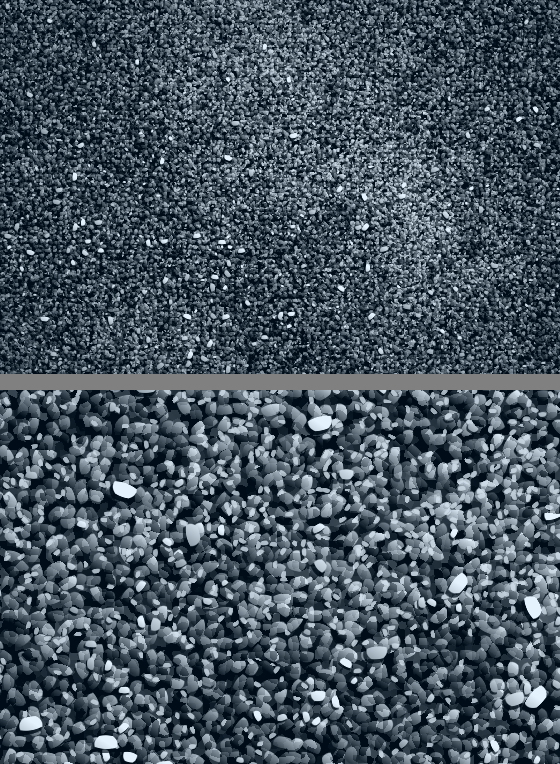
Top: the whole. Bottom: its middle third, enlarged.
A WebGL 2 fragment shader for this texture:

```glsl
#version 300 es
precision highp float;
// Weathered blue-grey asphalt: packed cellular grains with dark gaps between them,
// pale dust drifting over the surface as fine specks, and loose light stones that
// cast small shadows. Lengths are in canvas heights; tone is tinted at the end.
uniform vec2 u_resolution;
out vec4 fragColor;

const float GRAIN_SCALE = 78.0;    // cells per canvas height
const float GRIT_SCALE = 150.0;
const float CHIP_SCALE = 46.0;
const float PEBBLE_SCALE = 29.0;
const float CRUMB_SCALE = 58.0;
const float GAP_TONE = 0.09;
const float GRAIN_DARK = 0.15;
const float GRAIN_RANGE = 0.37;
const float GRIT_STRENGTH = 0.34;
const float DUST_LIFT = 0.13;
const float SPECK_TONE = 0.78;
const float CONTRAST = 1.08;
const float MID_TONE = 0.34;
const vec2 LIGHT = vec2(0.55, 0.83);
const vec3 TINT = vec3(-0.055, 0.0, 0.048);

struct Grain {
    float reach;   // stretched distance to the centre, in cells
    vec2 offset;   // plain offset from the centre, in cells
    float size;    // random values of this grain
    float shade;
};

vec3 hash3(vec2 cell) {
    vec3 h = fract(cell.xyx * vec3(0.1031, 0.1030, 0.0973));
    h += dot(h, h.yxz + 33.33);
    return fract((h.xxy + h.yzz) * h.zyx);
}

// Closest grain among the cells that hold one; share is the filled fraction.
Grain nearestGrain(vec2 q, float seed, float share) {
    Grain best = Grain(9.0, vec2(0.0), 0.0, 0.0);
    vec2 home = floor(q);
    for (int j = -1; j <= 1; j++) {
        for (int i = -1; i <= 1; i++) {
            vec2 cell = home + vec2(float(i), float(j));
            vec3 rnd = hash3(cell + seed);
            if (rnd.z > share) continue;
            vec3 look = hash3(cell + seed + 71.7);
            vec2 offset = q - cell - 0.15 - 0.7 * rnd.xy;
            float turn = 6.2832 * look.x;
            vec2 axis = vec2(cos(turn), sin(turn));
            vec2 turned = vec2(dot(offset, axis), dot(offset, vec2(-axis.y, axis.x)));
            turned *= vec2(0.8, 1.05 + 0.35 * look.y);
            // blend of round and box-like distance gives blunt corners
            float boxy = max(abs(turned.x) + 0.35 * turned.y, abs(turned.y));
            float reach = mix(length(turned), boxy, 0.45);
            if (reach < best.reach) best = Grain(reach, offset, look.y, look.z);
        }
    }
    return best;
}

// Layered, turning sines: slow variation in about -1..1
float drift(vec2 p) {
    float sum = 0.0, weight = 0.5;
    for (int i = 0; i < 5; i++) {
        p = mat2(0.8, 0.6, -0.6, 0.8) * p * 1.75 + 1.3;
        p += 0.45 * sin(p.yx * 1.3);
        sum += weight * sin(p.x) * cos(p.y);
        weight *= 0.72;
    }
    return sum;
}

float bell(float d, float width) {
    return exp(-d * d / (width * width));
}

float segmentDistance(vec2 p, vec2 a, vec2 b) {
    vec2 ab = b - a;
    return length(p - a - ab * clamp(dot(p - a, ab) / dot(ab, ab), 0.0, 1.0));
}

float cover(float reach, float radius, float scale) {
    float edge = 0.7 * scale / u_resolution.y;
    return 1.0 - smoothstep(radius - edge, radius + edge, reach);
}

// Lays loose stones with a soft shadow over the tone below.
float layStones(float tone, vec2 p, float scale, float seed, float share, vec2 tones) {
    vec2 q = p * scale;
    Grain shadow = nearestGrain(q + LIGHT * 0.11, seed, share);
    tone *= 1.0 - 0.65 * cover(shadow.reach, 0.15 + 0.13 * shadow.size, scale);
    Grain stone = nearestGrain(q, seed, share);
    float lit = mix(tones.x, tones.y, stone.shade) + 0.4 * dot(stone.offset, LIGHT);
    return mix(tone, lit, cover(stone.reach, 0.13 + 0.13 * stone.size, scale));
}

void main() {
    vec2 p = gl_FragCoord.xy / u_resolution.y;
    vec2 uv = gl_FragCoord.xy / u_resolution;

    // Broad distribution of dust and loose stones
    float slow = drift(p * 2.2);
    float band = bell(segmentDistance(p, vec2(0.68, 0.92), vec2(1.15, 0.42)), 0.27);
    float corner = bell(length(p - vec2(0.38, 0.10)), 0.15);
    float dust = clamp(0.75 * band + 0.6 * corner + 0.38 * slow + 0.08, 0.0, 1.0);
    dust *= clamp(0.7 + 0.6 * drift(p * 9.0 + 4.0), 0.0, 1.3);
    float stony = (1.0 - smoothstep(0.1, 0.85, uv.y)) * mix(1.0, 0.55, uv.x);

    // Packed grains, lit from one side, with dark gaps
    Grain grain = nearestGrain(p * GRAIN_SCALE, 11.0, 1.0);
    float body = GRAIN_DARK + GRAIN_RANGE * grain.shade + 0.32 * dot(grain.offset, LIGHT);
    float tone = mix(GAP_TONE, body, cover(grain.reach, 0.40 + 0.16 * grain.size, GRAIN_SCALE));

    // Larger embedded chips
    tone = layStones(tone, p, CHIP_SCALE, 137.0, 0.28, vec2(0.17, 0.50));

    // Fine grit, dust veil and bright specks
    Grain grit = nearestGrain(p * GRIT_SCALE, 291.0, 1.0);
    tone += GRIT_STRENGTH * (grit.shade - 0.5) + DUST_LIFT * (dust - 0.15);
    float speckChance = 0.07 + 0.30 * dust;
    float speck = step(1.0 - speckChance, grit.size) * cover(grit.reach, 0.42, GRIT_SCALE);
    tone = mix(tone, SPECK_TONE, 0.8 * speck);

    // Loose pale crumbs and pebbles
    tone = layStones(tone, p, CRUMB_SCALE, 433.0, 0.04 + 0.16 * stony, vec2(0.58, 0.90));
    tone = layStones(tone, p, PEBBLE_SCALE, 617.0, 0.03 + 0.20 * stony, vec2(0.66, 0.96));

    // Contrast, darker rim, cool tint
    tone = MID_TONE + CONTRAST * (tone - MID_TONE);
    vec2 rim = uv - vec2(0.56, 0.5);
    tone = clamp(tone * (1.08 - 0.55 * dot(rim, rim)), 0.05, 0.95);
    fragColor = vec4(clamp(vec3(tone) + TINT, 0.0, 1.0), 1.0);
}
```
